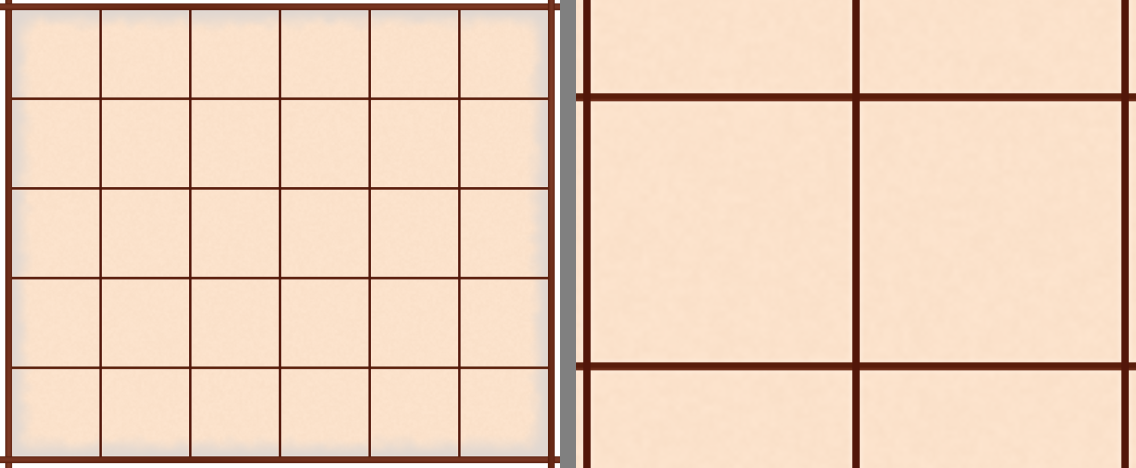
Left, the full canvas; right, a detail of the centre.
Reproduce this pattern procedurally as a WebGL 1 fragment shader.

```glsl
precision highp float;

uniform vec2 u_resolution;

#define GRID vec2(6.0, 5.0)
#define CELLS_ACROSS 6.244
#define LINE_HALF 0.0138
#define BAR_HALF 0.038
#define BAR_OFFSET 0.025
#define SHADE_WIDTH 0.24
#define GRAIN 0.022
#define PAPER vec3(0.985, 0.885, 0.795)
#define SHADE vec3(0.87, 0.84, 0.82)
#define DARK_WOOD vec3(0.34, 0.11, 0.04)
#define LIGHT_WOOD vec3(0.49, 0.23, 0.15)
#define LINE_COLOR vec3(0.32, 0.085, 0.035)

float hash(vec2 p) {
  vec3 q = fract(vec3(p.xyx) * 0.1031);
  q += dot(q, q.yzx + 33.33);
  return fract((q.x + q.y) * q.z);
}

float noise(vec2 p) {
  vec2 i = floor(p);
  vec2 f = fract(p);
  f = f * f * (3.0 - 2.0 * f);
  return mix(mix(hash(i), hash(i + vec2(1.0, 0.0)), f.x),
             mix(hash(i + vec2(0.0, 1.0)), hash(i + 1.0), f.x), f.y);
}

// Antialiased coverage of a band centred on zero
float band(float d, float halfWidth, float pixel) {
  return clamp((halfWidth - abs(d)) / pixel + 0.5, 0.0, 1.0);
}

vec3 paperColor(vec2 p) {
  float grain = 0.6 * noise(p * 32.0 + 40.0) + 0.4 * noise(p * 65.0 + 90.0) - 0.5;
  vec3 color = PAPER + GRAIN * grain * vec3(0.7, 1.0, 1.2);

  // Grey shade with a ragged edge, fading inward from the frame
  vec2 inset = min(p, GRID - p);
  float ragged = SHADE_WIDTH * (0.8 + 0.5 * noise(p * 9.0 + 20.0));
  vec2 fade = 1.0 - smoothstep(vec2(0.0), vec2(ragged), inset);
  color = mix(color, SHADE, 0.95 * (1.0 - (1.0 - fade.x) * (1.0 - fade.y)));

  // Pale rim beside the frame
  float rim = 1.0 - smoothstep(0.012, 0.03, min(inset.x, inset.y));
  return mix(color, vec3(1.0), 0.6 * rim);
}

// Signed distances to the nearest inner lines
vec2 lineDistance(vec2 p) {
  return p - clamp(floor(p + 0.5), vec2(1.0), GRID - 1.0);
}

vec3 drawLines(vec3 color, vec2 p, float pixel) {
  vec2 d = lineDistance(p);
  vec2 halo = 1.0 - smoothstep(vec2(LINE_HALF), vec2(LINE_HALF * 2.6), abs(d));
  color = mix(color, vec3(1.0, 0.95, 0.9), 0.4 * max(halo.x, halo.y));

  // Each row has its own tint and a redder lower edge
  float tint = hash(vec2(floor(p.y + 0.5), 7.0));
  vec3 rowColor = LINE_COLOR + vec3(0.03, 0.05 * tint, 0.01);
  rowColor = mix(rowColor, LIGHT_WOOD, 0.6 * smoothstep(0.0, -LINE_HALF, d.y));
  color = mix(color, rowColor, band(d.y, LINE_HALF * 1.08, pixel));
  return mix(color, LINE_COLOR, band(d.x, LINE_HALF, pixel));
}

// Rounded wooden bar whose tone drifts along its length
vec3 drawBar(vec3 color, float across, float along, float seed, float pixel) {
  float t = clamp(across / BAR_HALF, -1.0, 1.0);
  float drift = noise(vec2(along * 0.55, seed));
  float light = (1.0 - t * t) * (0.35 + 0.85 * drift) + 0.12 * t;
  vec3 wood = mix(DARK_WOOD, LIGHT_WOOD, clamp(light, 0.0, 1.0));
  return mix(color, wood, band(across, BAR_HALF, pixel));
}

void main() {
  // One unit is one cell; (0, 0) is the lower left grid corner
  float pixel = CELLS_ACROSS / u_resolution.x;
  vec2 center = GRID * 0.5 + vec2(0.0, -0.008);
  vec2 p = (gl_FragCoord.xy - 0.5 * u_resolution) * pixel + center;

  vec3 color = drawLines(paperColor(p), p, pixel);

  // White margin outside the frame
  vec2 outside = abs(p - GRID * 0.5) - GRID * 0.5 - BAR_OFFSET;
  color = mix(color, vec3(1.0), step(0.0, max(outside.x, outside.y)));

  // Frame bars run past their crossings
  color = drawBar(color, p.x + BAR_OFFSET, p.y, 3.0, pixel);
  color = drawBar(color, p.y - GRID.y - BAR_OFFSET, p.x, 11.0, pixel);
  color = drawBar(color, p.y + BAR_OFFSET, p.x, 19.0, pixel);
  color = drawBar(color, p.x - GRID.x - BAR_OFFSET, p.y, 27.0, pixel);

  gl_FragColor = vec4(color, 1.0);
}
```
